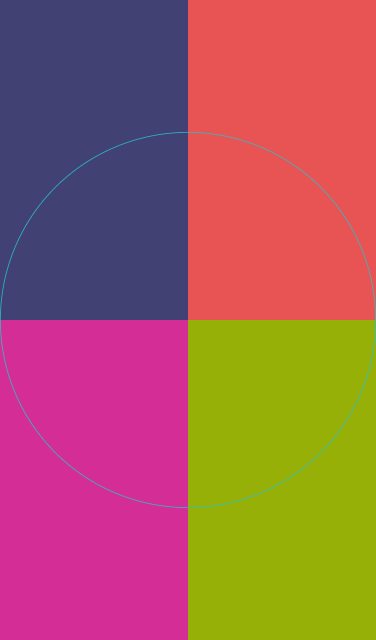
A Shadertoy shader for this background:

```glsl
// Four flat colour quadrants meeting at the canvas centre, with a hairline
// teal circle that spans the full width. The quadrants are smooth steps on
// each axis; the circle is the distance to a ring, in canvas widths.

void mainImage(out vec4 fragColor, in vec2 fragCoord)
{
    float pixel = 1.0 / iResolution.x;
    vec2 p = (fragCoord - 0.5 * iResolution.xy) * pixel;

    // Quadrants, with edges softened over one pixel
    vec2 side = clamp(p / pixel + 0.5, 0.0, 1.0);
    vec3 lower = mix(vec3(0.83, 0.18, 0.59), vec3(0.59, 0.69, 0.03), side.x);
    vec3 upper = mix(vec3(0.26, 0.255, 0.45), vec3(0.91, 0.325, 0.33), side.x);
    vec3 color = mix(lower, upper, side.y);

    // Hairline circle
    float ringDistance = abs(length(p) - 0.499);
    float ring = clamp((0.0011 - ringDistance) / pixel + 0.5, 0.0, 1.0);
    color = mix(color, vec3(0.16, 0.75, 0.78), 0.9 * ring);

    fragColor = vec4(color, 1.0);
}
```
